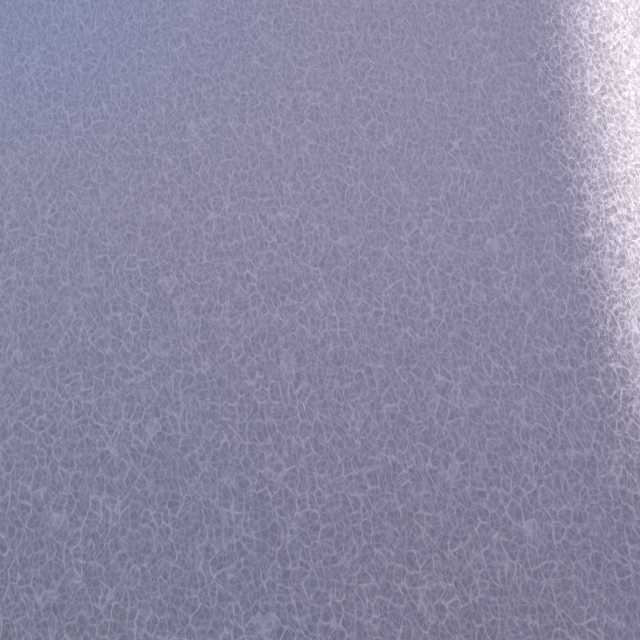
A Shadertoy shader for this texture:

```glsl
const vec3 LOW_TONE = vec3(0.485, 0.480, 0.568);
const vec3 HIGH_TONE = vec3(0.562, 0.550, 0.648);
const vec3 COOL_TINT = vec3(-0.030, 0.004, 0.030);
const vec3 WARM_TINT = vec3(0.012, -0.004, 0.000);
const vec3 SHEEN_TONE = vec3(0.960, 0.915, 0.950);
const vec2 CREASE_CELLS = vec2(58.0, 33.0);
const vec2 PEBBLE_CELLS = vec2(105.0, 72.0);
const vec2 SPECK_CELLS = vec2(170.0, 130.0);
const float CREASE_WIDTH = 0.27;
const float CREASE_GAIN = 0.085;
const float PEBBLE_GAIN = 0.050;
const float SPECK_GAIN = 0.030;
const float SHEEN_SPARKLE = 0.13;

vec2 hash2(vec2 p) {
    vec3 h = fract(p.xyx * vec3(0.1031, 0.1030, 0.0973));
    h += dot(h, h.yzx + 33.33);
    return fract((h.xx + h.yz) * h.zy);
}

// Cellular noise: x is the gap between the two nearest seeds, y a cell tone
vec2 cells(vec2 p) {
    vec2 base = floor(p);
    float nearest = 9.0, second = 9.0, tone = 0.0;
    for (int j = -1; j <= 1; j++) {
        for (int i = -1; i <= 1; i++) {
            vec2 cell = base + vec2(i, j);
            vec2 seed = hash2(cell);
            float d = length(cell + seed - p);
            if (d < nearest) {
                second = nearest;
                nearest = d;
                tone = hash2(cell + 71.7).x;
            } else {
                second = min(second, d);
            }
        }
    }
    return vec2(second - nearest, tone);
}

// Layered sines bend the grain and fade parts of it
vec2 bend(vec2 p) {
    return vec2(sin(p.y * 47.0 + 3.0 * sin(p.x * 31.0)) + 0.6 * sin(p.y * 113.0 + p.x * 71.0),
                sin(p.x * 59.0 + 2.0 * sin(p.y * 37.0)) + 0.6 * sin(p.x * 131.0 - p.y * 67.0));
}

float ridge(float gap, float width) {
    return 1.0 - smoothstep(0.0, width, gap);
}

void mainImage(out vec4 fragColor, in vec2 fragCoord) {
    vec2 uv = fragCoord / iResolution.xy;

    // Grain shrinks towards the top and leans a little
    vec2 p = vec2((uv.x - 0.5) * (1.0 + 0.22 * uv.y), uv.y * (1.0 + 0.16 * uv.y));
    p.x += 0.10 * p.y;
    vec2 q = p + 0.0030 * bend(p) + 2.0;

    // Pale creases over small pebbles and fine specks
    vec2 coarse = cells(q * CREASE_CELLS);
    vec2 pebble = cells(q * PEBBLE_CELLS + 17.0);
    vec2 speck = cells(q * SPECK_CELLS + 43.0);
    float patchy = 0.35 + 0.65 * cells(q * CREASE_CELLS * 0.8 + 90.0).y;
    float crease = ridge(coarse.x, CREASE_WIDTH) * patchy - 0.19;
    float bumps = ridge(pebble.x, 0.40) - 0.50 + 0.45 * (pebble.y - 0.25);
    float grit = speck.y - 0.5;
    float relief = CREASE_GAIN * crease * mix(1.0, 0.60, uv.y)
                 + PEBBLE_GAIN * bumps * mix(1.0, 0.75, uv.y)
                 + SPECK_GAIN * grit;

    // Broad shading with a cool upper left corner
    vec3 color = mix(LOW_TONE, HIGH_TONE, smoothstep(-0.15, 1.0, uv.y));
    float cool = smoothstep(0.55, 0.0, length((uv - vec2(0.0, 1.0)) * vec2(1.0, 1.6)));
    color += COOL_TINT * cool + WARM_TINT * (uv.x - 0.4);
    color += relief * vec3(1.0, 0.98, 0.96);

    // Curved sheen along the right side, broken up by the grain
    float drop = 1.0 - uv.y;
    float start = 0.825 + 0.08 * drop + 0.13 * drop * drop;
    float reach = (uv.x - start + 0.30 * relief) / 0.17;
    float sheen = smoothstep(0.0, 1.0, reach) * smoothstep(0.05, 0.55, uv.y);
    color = mix(color, SHEEN_TONE, 0.92 * sheen);
    color += SHEEN_SPARKLE * sheen * (grit + 0.5 * bumps);

    fragColor = vec4(clamp(color, 0.0, 1.0), 1.0);
}
```
